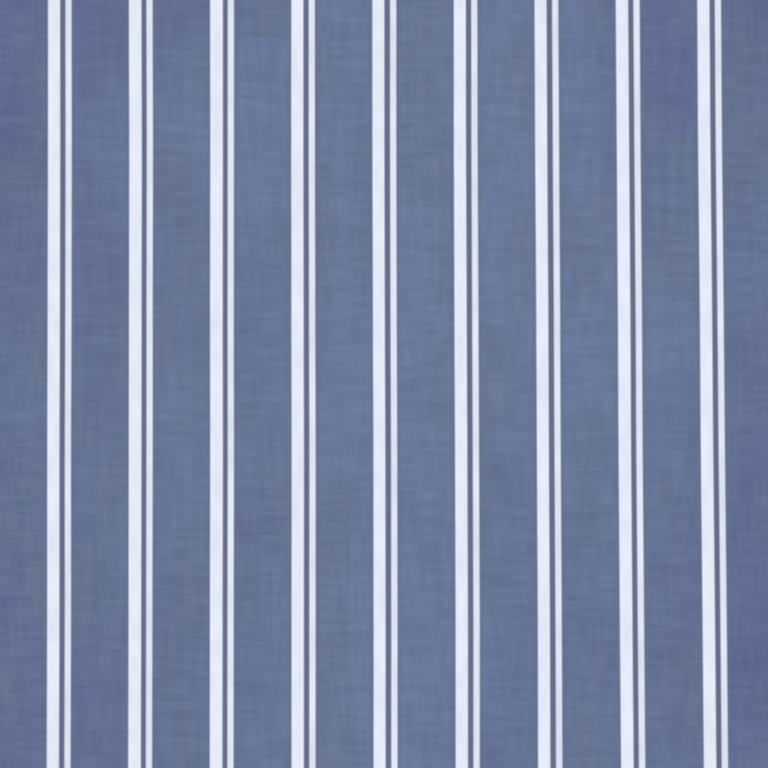
Write a Shadertoy shader that draws this texture.

```glsl
const float PITCH = 0.1056;
const float FIRST_STRIPE = 0.0625;
const vec3 DENIM = vec3(0.418, 0.477, 0.608);
const vec3 DEEP_BLUE = vec3(0.365, 0.410, 0.560);
const vec3 SLATE = vec3(0.400, 0.455, 0.555);
const vec3 GAP_GREY = vec3(0.400, 0.425, 0.525);
const vec3 WHITE = vec3(0.895, 0.920, 0.970);

float hash(vec2 p) {
    return fract(sin(dot(p, vec2(127.1, 311.7))) * 43758.5453);
}

float noise(vec2 p) {
    vec2 cell = floor(p);
    vec2 f = fract(p);
    f = f * f * (3.0 - 2.0 * f);
    float low = mix(hash(cell), hash(cell + vec2(1.0, 0.0)), f.x);
    float high = mix(hash(cell + vec2(0.0, 1.0)), hash(cell + 1.0), f.x);
    return mix(low, high, f.y);
}

float fbm(vec2 p) {
    float sum = 0.0;
    float amplitude = 0.5;
    for (int i = 0; i < 4; i++) {
        sum += amplitude * noise(p);
        p = p * 2.03 + 17.3;
        amplitude *= 0.5;
    }
    return sum / 0.9375;
}

// Soft-edged coverage of the span from start to end
float band(float x, float start, float end, float soft) {
    return smoothstep(start - soft, start + soft, x)
         * (1.0 - smoothstep(end - soft, end + soft, x));
}

// Stripes lean further to the right as they descend on the right side
float straighten(vec2 uv) {
    float lean = (0.0128 * uv.x * uv.x - 0.0015) * (1.0 - uv.y);
    float wobble = 0.0009 * (noise(vec2(uv.x * 9.0, uv.y * 5.0)) - 0.5);
    return uv.x - lean - wobble;
}

vec3 clothColor(vec2 uv) {
    // Broad fading from the lit centre to the deeper sides
    float side = smoothstep(0.22, 0.62, length((uv - vec2(0.52, 0.53)) * vec2(1.0, 0.7)));
    float mottle = fbm(uv * 6.0);
    vec3 color = mix(DENIM, DEEP_BLUE, clamp(0.75 * side + 1.1 * (mottle - 0.45), 0.0, 1.0));
    color = mix(color, SLATE, 0.55 * smoothstep(0.45, 0.7, fbm(uv * vec2(22.0, 9.0) + 31.0)));

    // Faint crosswise and lengthwise threads
    float weft = noise(uv * vec2(34.0, 190.0)) - 0.5;
    float warp = noise(uv * vec2(190.0, 28.0) + 53.0) - 0.5;
    return color + 0.028 * weft + 0.022 * warp;
}

void mainImage(out vec4 fragColor, in vec2 fragCoord) {
    vec2 uv = fragCoord / iResolution.xy;
    float soft = max(0.0019, 0.75 / iResolution.x);

    // Position inside one repeat, measured from the wide stripe's left edge
    float along = straighten(uv) - FIRST_STRIPE + 0.5 * PITCH;
    float index = floor(along / PITCH);
    float x = along - (index + 0.5) * PITCH;
    float widthChange = 0.0012 * (hash(vec2(index, 4.0)) - 0.5);

    vec3 color = clothColor(uv);

    // Dim fringes beside the stripes and the dark gap between them
    float fringe = band(x, -0.0050, 0.0360, 0.0035);
    color = mix(color, SLATE * 0.98, 0.5 * fringe);
    float gap = band(x, 0.0150, 0.0250, soft);
    color = mix(color, GAP_GREY, 0.85 * gap);

    // Wide and narrow white stripes with slightly uneven yarn
    float wide = band(x, 0.0, 0.0163 + widthChange, soft);
    float narrow = band(x, 0.0228, 0.0311, soft);
    float yarn = 0.035 * (noise(vec2(uv.x * 120.0, uv.y * 45.0)) - 0.5);
    float fade = 0.93 + 0.06 * noise(vec2(index * 7.0, uv.y * 14.0));
    color = mix(color, WHITE + yarn, max(wide, narrow * fade));

    fragColor = vec4(clamp(color, 0.0, 1.0), 1.0);
}
```
